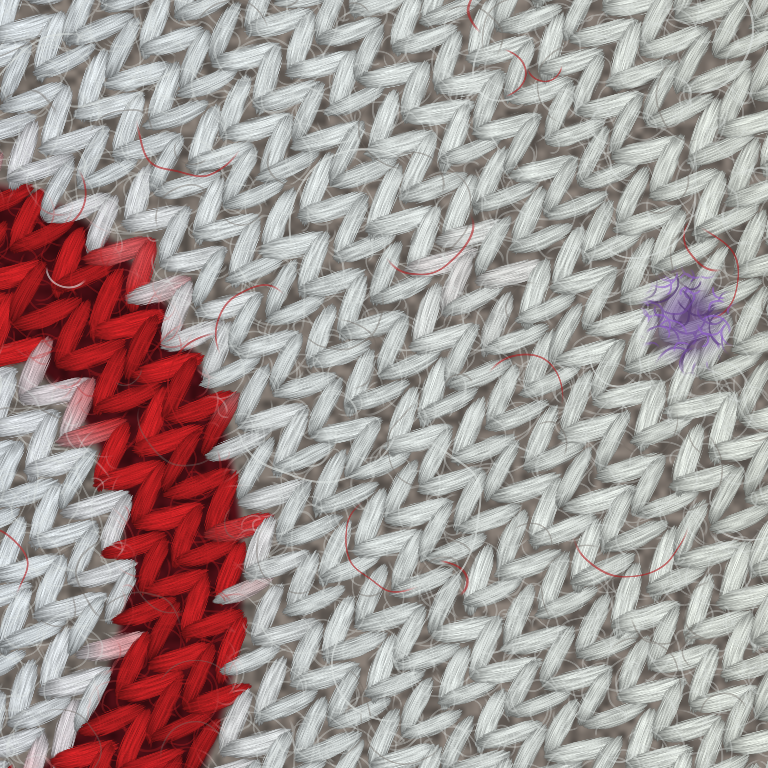
Reproduce this texture procedurally as a WebGL 1 fragment shader.

```glsl
precision highp float;
uniform vec2 u_resolution;

const vec2 STITCH = vec2(0.074, 0.060);   // wale width, course height
const vec2 ALONG = vec2(0.731, 0.682);    // direction of the wales
const vec2 ACROSS = vec2(0.682, -0.731);  // direction of the courses
const vec3 WHITE = vec3(0.87, 0.89, 0.88);
const vec3 RED = vec3(0.75, 0.13, 0.14);
const vec3 PINK = vec3(0.86, 0.74, 0.76);
const vec3 PURPLE = vec3(0.40, 0.27, 0.56);
const vec3 GAP = vec3(0.43, 0.40, 0.375);
const vec3 RED_GAP = vec3(0.25, 0.05, 0.07);

float hash(vec2 p) {
  vec3 q = fract(p.xyx * 0.1031);
  q += dot(q, q.yzx + 33.33);
  return fract((q.x + q.y) * q.z);
}

float noise(vec2 p) {
  vec2 i = floor(p), f = fract(p);
  f *= f * (3.0 - 2.0 * f);
  return mix(mix(hash(i), hash(i + vec2(1.0, 0.0)), f.x),
             mix(hash(i + vec2(0.0, 1.0)), hash(i + 1.0), f.x), f.y);
}

// Curved colour band: negative inside
float band(vec2 p) {
  vec2 v = p - vec2(-0.052, 0.258);
  float outer = length(v / vec2(0.368, 0.505)) - 1.0;
  float inner = 1.0 - length(v / vec2(0.215, 0.293));
  return max(outer * 0.38, inner * 0.24);
}

vec3 yarnColor(vec2 p, float seed) {
  float edge = band(p);
  float blush = 0.45 * exp(-max(edge, 0.0) * 28.0) * seed;
  blush += 0.4 * seed * smoothstep(0.09, 0.02, length(p - vec2(0.61, 0.63)));
  vec3 pale = WHITE * (0.94 + 0.1 * seed) * mix(vec3(0.99, 1.0, 1.03), vec3(1.0, 1.0, 0.975), p.x);
  vec3 dyed = RED * (0.85 + 0.25 * seed);
  return mix(dyed, mix(pale, PINK, blush), smoothstep(-0.004, 0.004, edge));
}

// One tapered leg of a stitch: shaded colour and coverage
vec4 leg(vec2 d, float side, float seed, vec3 yarn, float px) {
  float angle = side * (0.42 + 0.2 * (seed - 0.5));
  vec2 dir = vec2(sin(angle), cos(angle));
  float t = dot(d, dir) / (0.043 + 0.006 * seed);
  float n = dot(d, vec2(dir.y, -dir.x)) + side * 0.003 * t * t;
  float strand = noise(vec2(t * 2.5 + seed * 91.0, n * 850.0 + seed * 40.0));
  float fine = noise(vec2(t * 5.0 + seed * 53.0, n * 1900.0));
  float halfWidth = (0.0118 + 0.003 * seed) * (1.0 - 0.45 * t * t);
  float r = abs(n) / max(halfWidth, 0.002);
  float body = 1.0 - r * r - pow(abs(t), 5.0) + 0.5 * (strand - 0.5);
  float soft = 0.12 + px / 0.012;
  float cover = smoothstep(-soft, soft, body);
  float shade = mix(0.62, 1.0, sqrt(clamp(body, 0.0, 1.0)));
  shade *= 0.77 + 0.22 * strand + 0.13 * fine;
  shade *= mix(0.74, 1.0, smoothstep(-1.0, -0.25, t)) * (1.0 - 0.10 * smoothstep(0.5, 1.0, t));
  return vec4(yarn * shade, cover);
}

// Random wavy arcs, one per grid cell
float hairs(vec2 p, float scale, float density, float width, float seed, float px) {
  vec2 g = p * scale + seed * 17.3;
  vec2 cell = floor(g);
  float wave = 0.12 * (noise(g * 2.3) - 0.5);
  float cover = 0.0;
  for (int j = -1; j <= 1; j++) {
    for (int i = -1; i <= 1; i++) {
      vec2 id = cell + vec2(float(i), float(j));
      float h = hash(id + seed * 31.0);
      float k = hash(id.yx + seed * 47.0 + 5.0);
      vec2 v = g - id - vec2(k, hash(id + seed * 11.0 + 9.0));
      float radius = 0.2 + 0.65 * fract(h * 7.0 + k);
      float len = length(v);
      float turn = 6.2832 * fract(k * 13.0);
      float arc = dot(v, vec2(cos(turn), sin(turn))) / max(len, 0.001);
      float line = 1.0 - smoothstep(width, width + px, abs(len - radius + wave) / scale);
      cover = max(cover, line * smoothstep(0.2, 0.6, arc) * step(h, density));
    }
  }
  return cover;
}

vec3 knit(vec2 p, float px) {
  vec2 warped = p + 0.012 * (vec2(noise(p * 6.0), noise(p * 6.0 + 40.0)) - 0.5);
  vec2 q = vec2(dot(warped, ACROSS), dot(warped, ALONG)) / STITCH;
  float inBand = 1.0 - smoothstep(-0.008, 0.008, band(p));
  vec3 color = mix(GAP, RED_GAP, inBand) * (0.75 + 0.55 * noise(p * 95.0));
  vec2 base = floor(q * vec2(2.0, 1.0));
  for (int j = -1; j <= 1; j++) {
    for (int i = -1; i <= 1; i++) {
      vec2 id = base + vec2(float(i), float(j));
      float side = 2.0 * mod(id.x, 2.0) - 1.0;
      float seed = hash(id + 70.0);
      vec2 jitter = 0.16 * (vec2(seed, hash(id + 130.0)) - 0.5);
      vec2 d = (q - (id + 0.5) * vec2(0.5, 1.0) - jitter) * STITCH;
      vec2 center = p - ACROSS * d.x - ALONG * d.y;
      vec4 strand = leg(d, side, seed, yarnColor(center, seed), px);
      color = mix(color, strand.rgb, strand.a);
    }
  }
  return color;
}

void main() {
  vec2 p = gl_FragCoord.xy / u_resolution.y;
  float px = 1.0 / u_resolution.y;
  vec3 color = knit(p, px);

  // Loose fuzz, taking the colour of the yarn beneath
  vec3 fuzz = mix(RED * 0.95, WHITE, smoothstep(-0.02, 0.015, band(p)));
  for (int i = 0; i < 5; i++) {
    float layer = float(i);
    color = mix(color, fuzz, 0.32 * hairs(p, 11.0 + 4.0 * layer, 0.85, 0.0005, layer + 1.0, px));
  }
  color = mix(color, GAP, 0.4 * hairs(p, 13.0, 0.3, 0.0004, 8.0, px));
  color = mix(color, RED * 0.9, 0.6 * hairs(p, 11.0, 0.08, 0.0005, 9.0, px));
  color = mix(color, WHITE, 0.6 * hairs(p, 7.0, 0.15, 0.0006, 10.0, px));

  // Tangled purple tuft
  float spread = length((p - vec2(0.896, 0.583)) * vec2(1.0, 0.9));
  float tuft = smoothstep(0.075, 0.015, spread);
  color = mix(color, PURPLE, 0.6 * tuft * tuft);
  for (int i = 0; i < 3; i++) {
    float layer = float(i);
    float curl = hairs(p, 26.0 + 7.0 * layer, 0.9, 0.0006, layer + 12.0, px);
    color = mix(color, PURPLE * (0.8 + 0.3 * layer), 0.65 * curl * smoothstep(0.0, 0.4, tuft));
  }
  gl_FragColor = vec4(color, 1.0);
}
```
